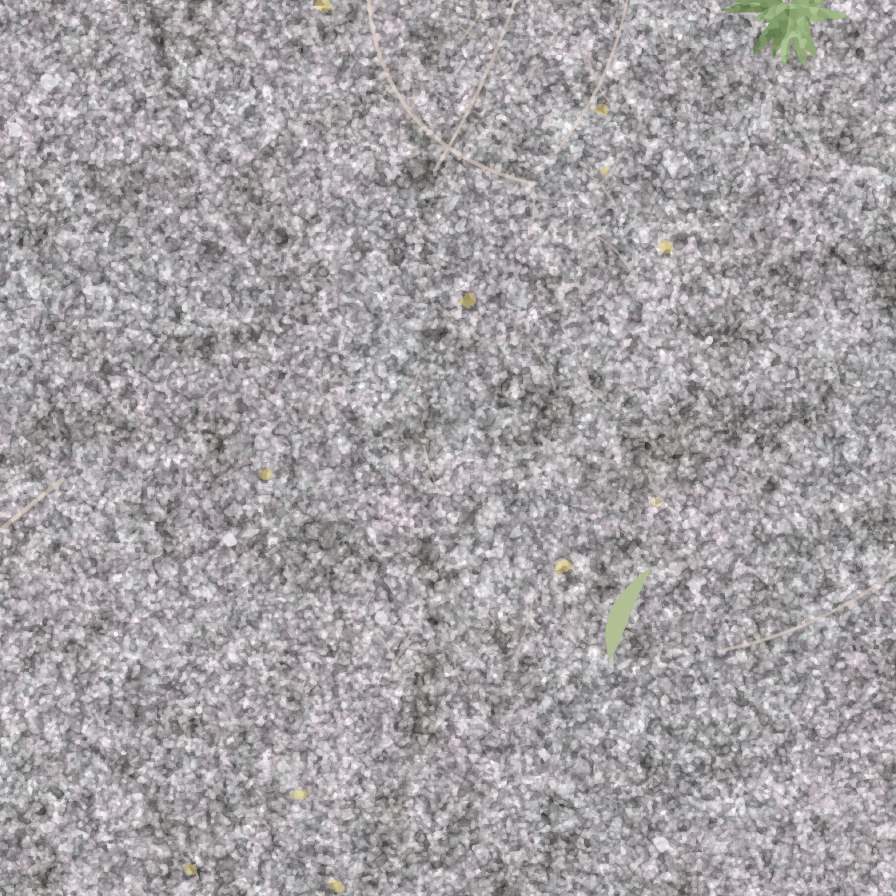
Reproduce this texture procedurally as a WebGL 1 fragment shader.

```glsl
precision highp float;
// Weathered pinkish grey asphalt: three sizes of soft cellular grains under
// noise stains, a dirty vertical crack and a diagonal band of grime, littered
// with dry twigs, pebbles, yellow petals, a fallen leaf and a green weed.
uniform vec2 u_resolution;

#define COARSE_CELLS 62.0
#define MID_CELLS 118.0
#define FINE_CELLS 225.0
#define GRAIN_CONTRAST 0.86
#define BASE_TONE 0.718
#define STAIN_DEPTH 0.07
#define DIRT_DEPTH 0.13
#define STRAWS 24
#define PEBBLES 26
#define PETALS 11
#define WEED_LEAVES 15

float hash(vec2 p) {
  vec3 q = fract(vec3(p.xyx) * 0.1031);
  q += dot(q, q.yzx + 33.33);
  return fract((q.x + q.y) * q.z);
}
vec2 hash2(vec2 p) { return vec2(hash(p), hash(p + 57.3)); }

float noise(vec2 p) {
  vec2 i = floor(p), f = fract(p);
  f = f * f * (3.0 - 2.0 * f);
  return mix(mix(hash(i), hash(i + vec2(1, 0)), f.x),
             mix(hash(i + vec2(0, 1)), hash(i + vec2(1, 1)), f.x), f.y);
}
float fbm(vec2 p) {
  float sum = 0.0, amp = 0.5;
  for (int i = 0; i < 4; i++) {
    sum += amp * noise(p);
    p = mat2(1.6, 1.2, -1.2, 1.6) * p + 7.1;
    amp *= 0.5;
  }
  return sum / 0.9375;
}

// Soft cells: x = tone, y = hue (both centred on 0), z = gap between grains
vec3 grains(vec2 p) {
  vec2 cell = floor(p), f = fract(p);
  vec3 sum = vec3(0.0);
  for (int y = -1; y <= 1; y++)
    for (int x = -1; x <= 1; x++) {
      vec2 o = vec2(float(x), float(y));
      vec2 d = o + hash2(cell + o) - f;
      float w = exp(-17.0 * dot(d, d));
      sum += w * vec3(hash(cell + o + 113.0), hash(cell + o + 211.0), 1.0);
    }
  float nearest = -log(sum.z + 1e-9) / 17.0;
  return vec3(sum.xy / sum.z - 0.5, smoothstep(0.06, 0.40, nearest));
}

// Coverage of a shape from its signed distance
float fill(float d) {
  float px = 1.0 / u_resolution.y;
  return 1.0 - smoothstep(-px, px, d);
}

// Position along (x) and across (y) the line from a to b
vec2 along(vec2 p, vec2 a, vec2 b) {
  vec2 ab = b - a;
  p -= a;
  return vec2(dot(p, ab) / dot(ab, ab), (ab.x * p.y - ab.y * p.x) / length(ab));
}
float twig(vec2 p, vec2 a, vec2 b, float bend, float width) {
  vec2 q = along(p, a, b);
  float h = clamp(q.x, 0.0, 1.0);
  float over = (q.x - h) * length(b - a);
  return fill(length(vec2(over, q.y - bend * 4.0 * h * (1.0 - h))) - width);
}
float leaf(vec2 p, vec2 a, vec2 b, float width) {
  vec2 q = along(p, a, b);
  return fill(abs(q.y) - width * 4.0 * q.x * (1.0 - q.x));
}

void main() {
  vec2 p = gl_FragCoord.xy / u_resolution.y;
  vec2 warp = p + 0.008 * vec2(noise(p * 70.0), noise(p * 70.0 + 9.0));

  // Grain
  vec3 coarse = grains(warp * COARSE_CELLS);
  vec3 mid = grains(warp * MID_CELLS + 31.0);
  vec3 fine = grains(p * FINE_CELLS + 73.0);
  float tone = 0.17 * coarse.x + 0.29 * mid.x + 0.30 * fine.x
             - 0.05 * coarse.z - 0.10 * mid.z - 0.04 * fine.z;
  tone = BASE_TONE + GRAIN_CONTRAST * tone + STAIN_DEPTH * (fbm(p * 7.0) - 0.5);

  // Dirt along the crack, the diagonal band and in small loose spots
  float crackX = 0.475 + 0.03 * (noise(p * 6.0) - 0.5) - 0.06 * smoothstep(0.25, 0.0, p.y);
  float crack = exp(-pow((p.x - crackX) / 0.016, 2.0));
  float band = exp(-pow(dot(p - vec2(0.55, 0.33), vec2(-0.68, 0.73)) / 0.10, 2.0))
             * smoothstep(0.3, 0.5, p.x);
  float spots = fbm(p * 21.0 + 4.0) + 0.45 * (fbm(p * 80.0) - 0.5);
  float dirt = smoothstep(0.52, 0.84, spots + 0.20 * crack + 0.12 * band - 0.04);
  tone -= DIRT_DEPTH * dirt;
  float pink = 0.8 * (fbm(p * 9.0 + 20.0) - 0.5) + 0.35 * mid.y + 0.4 * coarse.y;
  vec3 tint = vec3(1.007, 0.983, 1.002) + pink * vec3(0.05, -0.03, -0.005);
  tint = mix(tint, vec3(1.01, 0.992, 0.965), 0.7 * dirt);
  vec3 color = tone * tint;

  // Pale stones and yellow petals with ragged outlines
  float ragged = 0.008 * (noise(p * 130.0) - 0.5);
  for (int i = 0; i < PEBBLES; i++) {
    vec2 seed = vec2(float(i), 3.0);
    float size = 0.003 + 0.007 * pow(hash(seed + 40.0), 5.0);
    float d = length(p - hash2(seed)) - size + ragged * 0.6;
    color = mix(color, vec3(0.90, 0.90, 0.91) + 0.1 * fine.x, 0.85 * fill(d));
  }
  for (int i = 0; i < PETALS; i++) {
    vec2 seed = vec2(float(i), 17.0);
    vec2 spot = vec2(mix(0.1, 0.75, hash(seed)), hash(seed + 5.0));
    float d = length((p - spot) * vec2(1.0, 1.2)) - mix(0.004, 0.009, hash(seed + 8.0)) + ragged;
    color = mix(color, vec3(0.80, 0.74, 0.50) + 0.25 * mid.x, 0.8 * fill(d));
  }

  // Short straws, denser to the upper middle, then the long twigs
  vec3 straw = vec3(0.81, 0.75, 0.71) + 0.15 * mid.x;
  for (int i = 0; i < STRAWS; i++) {
    vec2 seed = vec2(float(i), 29.0);
    vec2 a = vec2(mix(0.42, 0.76, hash(seed)), 1.0 - 0.8 * pow(hash(seed + 2.0), 1.4));
    float turn = mix(0.9, 2.5, hash(seed + 6.0));
    vec2 b = a + mix(0.02, 0.08, hash(seed + 9.0)) * vec2(cos(turn), sin(turn));
    color = mix(color, straw, 0.7 * twig(p, a, b, 0.012 * (hash(seed + 4.0) - 0.5), 0.0012));
  }
  float twigs = twig(p, vec2(0.41, 1.02), vec2(0.595, 0.795), -0.055, 0.0023);
  twigs = max(twigs, twig(p, vec2(0.575, 1.0), vec2(0.485, 0.81), 0.006, 0.0018));
  twigs = max(twigs, twig(p, vec2(0.70, 1.0), vec2(0.62, 0.83), 0.012, 0.0016));
  twigs = max(twigs, twig(p, vec2(0.81, 0.275), vec2(1.01, 0.37), -0.013, 0.0018));
  twigs = max(twigs, twig(p, vec2(-0.01, 0.40), vec2(0.067, 0.463), 0.0, 0.0024));
  color = mix(color, straw + 0.03, 0.85 * twigs);

  // Fallen leaf and the weed at the top edge
  vec2 bent = p + vec2(0.012 * sin((p.y - 0.265) * 30.0), 0.0);
  color = mix(color, vec3(0.69, 0.75, 0.58), leaf(bent, vec2(0.68, 0.263), vec2(0.728, 0.368), 0.011));
  vec2 root = vec2(0.88, 0.995);
  for (int i = 0; i < WEED_LEAVES; i++) {
    vec2 seed = vec2(float(i), 51.0);
    float turn = 2.9 + 3.7 * fract(float(i) * 0.618);
    vec2 tip = root + mix(0.035, 0.08, hash(seed)) * vec2(cos(turn), sin(turn));
    vec3 green = mix(vec3(0.44, 0.54, 0.36), vec3(0.64, 0.74, 0.54), hash(seed + 3.0));
    color = mix(color, green + 0.15 * mid.x, leaf(p + ragged * 0.5, root, tip, 0.006));
  }
  gl_FragColor = vec4(clamp(color, 0.0, 1.0), 1.0);
}
```
